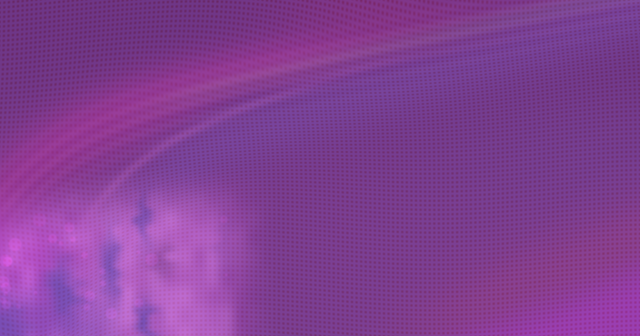
Reproduce this background procedurally as a WebGL 1 fragment shader.

```glsl
precision highp float;
// Purple halftone mesh with a sweeping magenta wave and a hazy pink glow at the lower left.
uniform vec2 u_resolution;

float hash(vec2 p) {
  return fract(sin(dot(p, vec2(41.3, 289.1))) * 4375.85);
}

float noise(vec2 p) {
  vec2 i = floor(p), f = fract(p);
  f = f * f * (3.0 - 2.0 * f);
  return mix(mix(hash(i), hash(i + vec2(1, 0)), f.x),
             mix(hash(i + vec2(0, 1)), hash(i + vec2(1, 1)), f.x), f.y);
}

float bell(float x, float width) {
  return exp(-x * x / (width * width));
}

float blob(vec2 p, vec2 center, vec2 radius) {
  vec2 q = (p - center) / radius;
  return exp(-dot(q, q));
}

// Signed height above a line that bends down to the left, corrected for slope
float aboveCurve(vec2 p, float base, float slope, float drop, float rate) {
  float bend = drop * exp(-p.x * rate);
  float steep = (slope + bend * rate) * 0.52;
  return (p.y - base - slope * p.x + bend) / sqrt(1.0 + steep * steep);
}

void main() {
  vec2 uv = gl_FragCoord.xy / u_resolution;
  float upper = aboveCurve(uv, 0.63, 0.42, 0.22, 9.0);
  float lower = aboveCurve(uv, 0.47, 0.58, 0.89, 11.0);

  // Base gradient
  vec3 color = mix(vec3(0.475, 0.23, 0.54), vec3(0.425, 0.195, 0.49), smoothstep(0.25, 0.95, uv.y));
  color = mix(color, vec3(0.47, 0.265, 0.60), 0.75 * bell(lower + 0.07, 0.11) * smoothstep(0.1, 0.3, uv.x));
  color = mix(color, vec3(0.45, 0.24, 0.55), 0.5 * blob(uv, vec2(0.88, 0.55), vec2(0.25, 0.2)));

  // Magenta wave, its soft upper halo and fine folds
  float fade = 1.0 - 0.65 * smoothstep(0.4, 0.8, uv.x);
  float band = bell(upper, upper > 0.0 ? 0.09 : mix(0.13, 0.06, smoothstep(0.15, 0.4, uv.x)));
  color = mix(color, vec3(0.60, 0.22, 0.58), 0.9 * band * fade);
  color = mix(color, vec3(0.53, 0.19, 0.50), 0.6 * blob(uv, vec2(0.58, 0.98), vec2(0.16, 0.1)));
  color += vec3(0.0, 0.05, 0.01) * bell(upper + 0.02, 0.03) * smoothstep(0.15, 0.35, uv.x);
  color += vec3(0.07, 0.045, 0.055) * bell(lower, 0.014) * smoothstep(0.75, 0.25, uv.x);
  color += 0.012 * sin(upper * 150.0 + uv.x * 9.0) * bell(upper + 0.04, 0.09);

  // Reddish rim and magenta light in the lower right corner
  float corner = uv.y - 0.77 * (uv.x - 0.7);
  color = mix(color, vec3(0.55, 0.24, 0.53), 0.75 * bell(corner - 0.05, 0.13) * smoothstep(0.5, 0.8, uv.x));
  color = mix(color, vec3(0.61, 0.23, 0.67), 0.9 * smoothstep(0.06, -0.13, corner));

  // Pink haze at the lower left
  float top = 0.49 - 0.05 * smoothstep(0.2, 0.0, uv.x);
  float haze = smoothstep(0.44, 0.33, uv.x) * smoothstep(top + 0.03, top - 0.20, uv.y);
  vec3 glow = mix(vec3(0.72, 0.32, 0.77), vec3(0.72, 0.39, 0.77), smoothstep(0.05, 0.18, uv.x));
  glow = mix(glow, vec3(0.60, 0.29, 0.66), smoothstep(0.27, 0.41, uv.x));
  glow += 0.09 * (noise(uv * vec2(45.0, 17.0)) - 0.5);

  // Blurred blue and mauve shadows within the haze
  vec2 warped = uv + 0.02 * (vec2(noise(uv * 38.0), noise(uv * 38.0 + 9.0)) - 0.5);
  float shade = 0.9 * blob(warped, vec2(0.225, 0.36), vec2(0.012, 0.08));
  shade += 0.9 * blob(warped, vec2(0.172, 0.21), vec2(0.014, 0.10));
  shade += 0.9 * blob(warped, vec2(0.095, 0.14), vec2(0.025, 0.09));
  shade += blob(warped, vec2(0.23, 0.04), vec2(0.014, 0.06));
  shade += blob(warped, vec2(0.0, 0.03), vec2(0.07, 0.10));
  shade += 0.5 * blob(warped, vec2(0.13, 0.02), vec2(0.05, 0.12));
  glow = mix(glow, vec3(0.43, 0.29, 0.67), 0.85 * min(shade, 1.0));
  glow = mix(glow, vec3(0.56, 0.29, 0.62), 0.8 * blob(warped, vec2(0.25, 0.22), vec2(0.022, 0.06)));
  glow = mix(glow, vec3(0.58, 0.31, 0.67), 0.5 * blob(warped, vec2(0.35, 0.28), vec2(0.015, 0.12)));

  // Scattered soft light discs
  for (int i = 0; i < 26; i++) {
    float n = float(i);
    vec2 center = vec2(0.38 * pow(hash(vec2(n, 1.0)), 1.7), 0.06 + 0.30 * hash(vec2(n, 2.0)));
    float radius = 0.008 + 0.016 * hash(vec2(n, 3.0));
    float away = length((uv - center) * vec2(1.91, 1.0));
    glow += vec3(0.05, 0.012, 0.04) * smoothstep(radius, radius - 0.007, away);
  }
  color = mix(color, glow, haze);

  // Halftone mesh: rows climb beside the wave and sag gently below it
  vec2 grid = uv * vec2(140.0, 73.5);
  grid.y += 6.0 * bell(lower, 0.18) - 1.4 * cos(9.0 * (uv.x - 0.33));
  grid.x += 1.5 * bell(upper, 0.2);
  vec2 wave = 0.5 + 0.5 * cos(6.2832 * grid);
  float mesh = 0.3 - wave.x * wave.y;
  float strength = 1.0 - 0.45 * band * fade - 0.25 * haze;
  color += vec3(0.025, 0.06, 0.14) * mesh * strength;

  gl_FragColor = vec4(color, 1.0);
}
```
